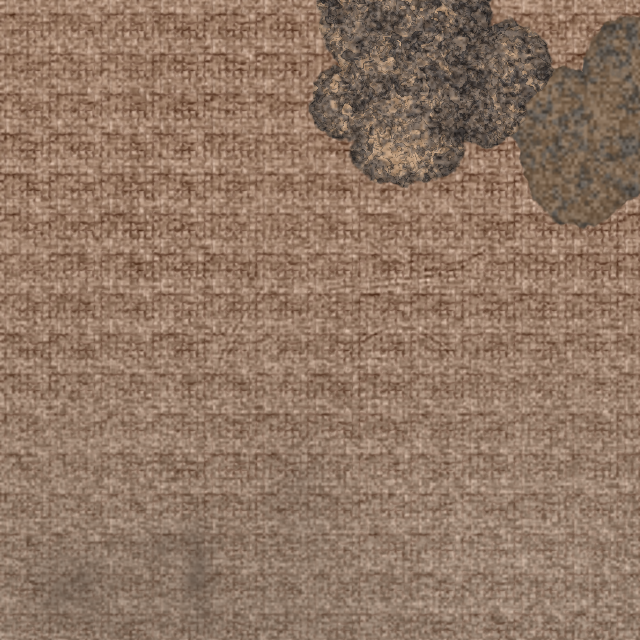
Write a WebGL 1 fragment shader that draws this texture.

```glsl
precision highp float;
// Worn woven cloth with repeating rows of dark stitches, faint creases and stains.
// Two rough patches at upper right are unions of ellipses: cellular stone and
// sine-mottled soil. The weave is periodic lattice noise crossed with threads.
uniform vec2 u_resolution;

const vec2 TILES = vec2(12.4, 16.0);  // weave repeats across the canvas
const vec2 THREADS = vec2(7.0, 5.0);  // threads inside one repeat
const float ROW_PHASE = 0.21;         // pale row within a repeat
const float STONE_SCALE = 40.0;
const float EDGE_WOBBLE = 0.008;
const float GRAIN = 0.2;
const vec3 CLOTH_TOP = vec3(0.645, 0.525, 0.435);
const vec3 CLOTH_LOW = vec3(0.575, 0.50, 0.435);
const vec3 STITCH = vec3(0.37, 0.235, 0.165);
const vec3 PALE_THREAD = vec3(0.77, 0.665, 0.59);
const vec3 STAIN = vec3(0.37, 0.32, 0.28);
const vec3 STONE_DARK = vec3(0.26, 0.235, 0.225);
const vec3 STONE_MID = vec3(0.46, 0.40, 0.355);
const vec3 STONE_PALE = vec3(0.74, 0.61, 0.49);
const vec3 SOIL = vec3(0.50, 0.41, 0.325);
const vec3 SOIL_GREY = vec3(0.35, 0.325, 0.30);

float hash(vec2 p) {
  vec3 q = fract(p.xyx * 0.1031);
  q += dot(q, q.yzx + 33.33);
  return fract((q.x + q.y) * q.z);
}
// Lattice noise that repeats every `period` cells.
float tiledNoise(vec2 p, vec2 period) {
  vec2 f = smoothstep(0.0, 1.0, fract(p));
  vec2 a = mod(floor(p), period), b = mod(floor(p) + 1.0, period);
  return mix(mix(hash(a), hash(vec2(b.x, a.y)), f.x),
             mix(hash(vec2(a.x, b.y)), hash(b), f.x), f.y);
}
float grain(vec2 p) { return tiledNoise(p, vec2(997.0)) - 0.5; }
// Layered sines in about -1..1, for mottling and warping.
float waves(vec2 p) {
  float sum = 0.0, amp = 0.5;
  for (int i = 0; i < 4; i++) {
    sum += amp * sin(p.x + 1.3 * sin(p.y)) * cos(p.y + 1.1 * sin(p.x * 0.8));
    p = mat2(1.5, 1.1, -1.1, 1.5) * p + 2.7;
    amp *= 0.6;
  }
  return sum;
}
// Gap between the two nearest cells, and random id of the nearest.
vec2 cellular(vec2 p) {
  vec3 best = vec3(8.0, 8.0, 0.0);
  for (int k = 0; k < 9; k++) {
    vec2 cell = floor(p) + vec2(mod(float(k), 3.0), floor(float(k) / 3.0)) - 1.0;
    float d = length(cell + vec2(hash(cell), hash(cell + 57.0)) - p);
    if (d < best.x) best = vec3(d, best.x, hash(cell + 19.0));
    else best.y = min(best.y, d);
  }
  return vec2(best.y - best.x, best.z);
}
float ellipse(vec2 p, float x, float y, float rx, float ry) {
  return (length((p - vec2(x, y)) / vec2(rx, ry)) - 1.0) * min(rx, ry);
}
float spot(vec2 p, float x, float y, float rx, float ry) {
  vec2 q = (p - vec2(x, y)) / vec2(rx, ry);
  return exp(-dot(q, q));
}
// Bent bundle of fine folds from a to b.
float crease(vec2 p, vec2 a, vec2 b, float bend) {
  vec2 ab = b - a;
  float along = clamp(dot(p - a, ab) / dot(ab, ab), 0.0, 1.0);
  float arch = 4.0 * along * (1.0 - along);
  float side = dot(p - a, normalize(vec2(-ab.y, ab.x))) - bend * arch;
  return smoothstep(0.0, 0.6, arch) * sin(side * 620.0) * exp(-side * side * 5000.0);
}
vec3 cloth(vec2 uv) {
  vec2 t = vec2(uv.x, 1.0 - uv.y) * TILES, thread = t * THREADS;
  float coarse = tiledNoise(thread, THREADS);
  float fine = tiledNoise(thread * 2.0 + 3.0, THREADS * 2.0);
  float bow = 0.07 * sin(6.2832 * t.x) + 0.3 * (coarse - 0.5);
  float row = 0.5 - 0.5 * cos(6.2832 * (t.y + bow - ROW_PHASE));
  vec2 line = pow(abs(cos(3.1416 * (thread + 0.35 * fine))), vec2(5.0));
  float strength = mix(0.6, 1.05, smoothstep(0.05, 0.75, uv.y)) * (0.9 + 0.25 * waves(uv * 9.0));
  float dark = max(line.x * fine, line.y * coarse) * (0.5 + 0.5 * row);
  dark += 0.2 * row * smoothstep(0.35, 0.9, coarse);
  float pale = (1.0 - row) * (0.05 + 0.4 * fine) + 0.55 * smoothstep(0.5, 0.95, fine);
  vec3 c = mix(CLOTH_LOW, CLOTH_TOP, smoothstep(0.0, 0.8, uv.y));
  c = mix(c, PALE_THREAD, clamp(pale * strength, 0.0, 0.85));
  c = mix(c, STITCH, clamp(dark * strength * 0.85, 0.0, 0.85));
  c += GRAIN * (grain(uv * 230.0) + 0.6 * grain(uv * vec2(90.0, 250.0) + 40.0));
  c += 0.05 * (0.5 + coarse) * (crease(uv, vec2(0.56, 0.64), vec2(0.70, 0.56), -0.01)
    + crease(uv, vec2(0.60, 0.565), vec2(0.78, 0.61), -0.012)
    + crease(uv, vec2(0.48, 0.53), vec2(0.75, 0.56), 0.012)
    + crease(uv, vec2(0.43, 0.57), vec2(0.33, 0.39), -0.012)
    + crease(uv, vec2(0.53, 0.43), vec2(0.72, 0.43), 0.06));
  float stain = 0.4 * spot(uv, 0.31, 0.10, 0.025, 0.07) + 0.3 * spot(uv, 0.27, 0.15, 0.05, 0.03)
    + 0.32 * spot(uv, 0.11, 0.09, 0.065, 0.05) + 0.25 * spot(uv, 0.47, 0.23, 0.05, 0.08)
    + 0.15 * spot(uv, 0.25, 0.0, 0.4, 0.14);
  c = mix(c, STAIN, clamp(stain * (0.85 + 0.5 * waves(uv * 40.0)), 0.0, 0.7));
  return c + 0.03 * spot(uv, 0.8, 0.15, 0.24, 0.16);
}
vec3 stone(vec2 uv) {
  vec2 p = uv * STONE_SCALE + 1.2 * vec2(waves(uv * 70.0), waves(uv.yx * 75.0 + 4.0));
  vec2 big = cellular(p), small = cellular(p * 2.3 + 9.0);
  float shade = 0.08 + 0.4 * big.y + 0.35 * small.y + 0.25 * waves(uv * 32.0) + 0.5 * grain(uv * 150.0);
  shade += 0.24 * spot(uv, 0.635, 0.755, 0.08, 0.035) - 0.35 * spot(uv, 0.735, 0.86, 0.025, 0.07);
  vec3 c = mix(STONE_DARK, STONE_MID, smoothstep(0.0, 0.45, shade));
  c = mix(c, STONE_PALE, smoothstep(0.42, 0.9, shade)) + GRAIN * grain(uv * 240.0);
  return c * (0.7 + 0.3 * smoothstep(0.0, 0.2, big.x));
}
void main() {
  vec2 uv = gl_FragCoord.xy / u_resolution;
  float soft = 1.5 / min(u_resolution.x, u_resolution.y);
  vec2 p = uv + EDGE_WOBBLE * vec2(waves(uv * 60.0), waves(uv.yx * 60.0 + 5.0));
  float rock = min(ellipse(p, 0.632, 0.98, 0.135, 0.12), ellipse(p, 0.535, 0.84, 0.052, 0.058));
  rock = min(rock, min(ellipse(p, 0.64, 0.86, 0.115, 0.1), ellipse(p, 0.635, 0.768, 0.09, 0.056)));
  rock = min(rock, min(ellipse(p, 0.795, 0.9, 0.065, 0.068), ellipse(p, 0.755, 0.83, 0.065, 0.058)));
  float soil = min(ellipse(p, 0.905, 0.765, 0.092, 0.118), ellipse(p, 0.98, 0.89, 0.068, 0.085));
  soil = min(soil, min(ellipse(p, 0.87, 0.82, 0.08, 0.075), ellipse(p, 0.96, 0.79, 0.08, 0.105)));
  float blotch = waves(uv * 38.0) + 0.5 * waves(uv * 95.0) + grain(uv * 120.0);
  vec3 soilColor = mix(SOIL, SOIL_GREY, smoothstep(-0.4, 0.8, blotch)) + GRAIN * grain(uv * 200.0);
  soilColor *= 1.0 - 0.2 * exp(-110.0 * abs(soil));
  vec3 rockColor = stone(uv) * (1.0 - 0.28 * exp(-130.0 * abs(rock)));
  vec3 color = mix(cloth(uv), soilColor, 1.0 - smoothstep(-soft, soft, soil));
  gl_FragColor = vec4(mix(color, rockColor, 1.0 - smoothstep(-soft, soft, rock)), 1.0);
}
```
